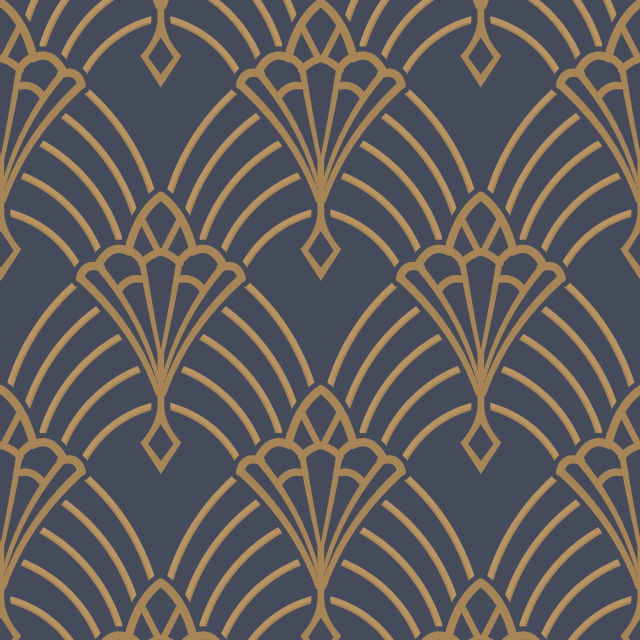
Reproduce this pattern procedurally as a WebGL 1 fragment shader.

```glsl
precision highp float;
uniform vec2 u_resolution;

// Lengths are design units: the canvas is CANVAS units tall, y runs downward.
const float CANVAS = 768.0;
const vec2 PERIOD = vec2(384.0, 464.0);   // half-drop repeat
const vec2 APEX = vec2(385.0, -2.0);      // top of one fan
const float HEADROOM = 20.0;              // space kept above each apex
const float GAP = 6.0;                    // clear margin around a fan
const float ARCH_HALF_WIDTH = 4.3;
const float ARCH_END = 335.0;
const float SHADE_EDGE = -1.7;            // inner side of an arch is darker
const vec3 NAVY = vec3(0.270, 0.294, 0.357);
const vec3 GOLD = vec3(0.660, 0.520, 0.340);
const vec3 LIGHT_GOLD = vec3(0.720, 0.580, 0.390);

float pixelSize() { return CANVAS / u_resolution.y; }
float coverage(float d) { return clamp(0.5 - d / pixelSize(), 0.0, 1.0); }

float segment(vec2 p, vec2 a, vec2 b) {
  vec2 ab = b - a;
  return length(p - a - ab * clamp(dot(p - a, ab) / dot(ab, ab), 0.0, 1.0));
}

// Tapered quadratic curve, from half width w0 to w1
float stroke(vec2 p, vec2 a, vec2 c, vec2 b, float w0, float w1) {
  float d = 1e4;
  vec2 last = a;
  for (int i = 1; i <= 10; i++) {
    float t = float(i) / 10.0;
    vec2 next = mix(mix(a, c, t), mix(c, b, t), t);
    d = min(d, segment(p, last, next) - mix(w0, w1, t));
    last = next;
  }
  return d;
}

// Hollow drop below the stem
float pendant(vec2 p) {
  float flare = clamp((p.y - 255.0) / 46.0, 0.0, 1.0);
  float outer = min(mix(4.0, 24.5, flare * flare), (339.0 - p.y) * 0.645);
  float inner = min((p.y - 279.0) * 0.64, (323.0 - p.y) * 0.75);
  return max(max(p.x - outer, inner - p.x) * 0.82, 255.0 - p.y);
}

// Distance to the gold lines of one fan; p.x is mirrored
float fanLines(vec2 p) {
  // pointed crown and its lattice
  float d = stroke(p, vec2(0.0, 5.0), vec2(27.0, 24.0), vec2(39.0, 70.0), 5.0, 5.0);
  d = min(d, segment(p, vec2(24.0, 31.0), vec2(4.0, 70.0)) - 4.0);
  // scalloped petal tops
  d = min(d, stroke(p, vec2(0.0, 72.0), vec2(14.0, 76.0), vec2(23.0, 86.0), 4.5, 4.5));
  d = min(d, stroke(p, vec2(40.0, 70.0), vec2(30.0, 73.0), vec2(22.0, 85.0), 5.0, 4.5));
  d = min(d, stroke(p, vec2(76.0, 90.0), vec2(61.0, 60.0), vec2(38.0, 72.0), 5.0, 5.0));
  d = min(d, stroke(p, vec2(72.0, 91.0), vec2(92.0, 84.0), vec2(97.0, 104.0), 5.0, 5.0));
  // crossbar
  d = min(d, stroke(p, vec2(50.0, 117.0), vec2(39.0, 102.0), vec2(24.0, 105.0), 4.5, 4.5));
  // ribs running down to the stem
  d = min(d, stroke(p, vec2(95.0, 105.0), vec2(30.0, 165.0), vec2(3.0, 242.0), 5.0, 3.5));
  d = min(d, stroke(p, vec2(74.0, 90.0), vec2(24.0, 150.0), vec2(3.0, 225.0), 4.5, 2.5));
  d = min(d, stroke(p, vec2(22.0, 86.0), vec2(13.0, 140.0), vec2(1.0, 196.0), 4.0, 2.5));
  d = min(d, segment(p, vec2(0.0, 195.0), vec2(0.0, 258.0)) - 4.0);
  return min(d, pendant(p));
}

// Half width of the filled fan at a given height
float fanHalfWidth(float y) {
  if (y < 68.0) return 0.6 * y;
  if (y < 105.0) return 41.0 + (y - 68.0) * 1.45;
  return 4.0 * step(y, 250.0) + 90.0 * pow(clamp((240.0 - y) / 134.0, 0.0, 1.0), 1.7);
}

// Signed offset from the nearest of five nested pointed arches
float archOffset(vec2 p) {
  float nearest = 1e4;
  for (int i = 0; i < 5; i++) {
    float k = float(i) / 4.0;
    vec2 centre = mix(vec2(-24.0, 386.0), vec2(-75.0, 312.0), k);
    float d = length(p - centre) - mix(133.0, 268.0, k);
    if (abs(d) < abs(nearest)) nearest = d;
  }
  return nearest;
}

void main() {
  vec2 uv = gl_FragCoord.xy / u_resolution.y;
  vec2 pos = vec2(uv.x, 1.0 - uv.y) * CANVAS;

  float lines = 1e4;
  float clearance = 1e4;
  float arch = 1e4;
  // two interleaved lattices form the half-drop
  for (int i = 0; i < 2; i++) {
    vec2 q = pos - APEX - 0.5 * PERIOD * float(i);
    vec2 shift = vec2(0.5 * PERIOD.x, HEADROOM);
    vec2 p = mod(q + shift, PERIOD) - shift;
    p.x = abs(p.x);
    float d = fanLines(p);
    lines = min(lines, d);
    clearance = min(clearance, p.x < fanHalfWidth(p.y) ? min(d, 0.0) : d);
    float offset = archOffset(p);
    if (p.y < ARCH_END && abs(offset) < abs(arch)) arch = offset;
  }

  float archMask = coverage(abs(arch) - ARCH_HALF_WIDTH) * coverage(GAP - clearance);
  vec3 archColor = mix(LIGHT_GOLD, GOLD, coverage(arch - SHADE_EDGE));
  vec3 color = mix(NAVY, archColor, archMask);
  color = mix(color, GOLD, coverage(lines));
  gl_FragColor = vec4(color, 1.0);
}
```
